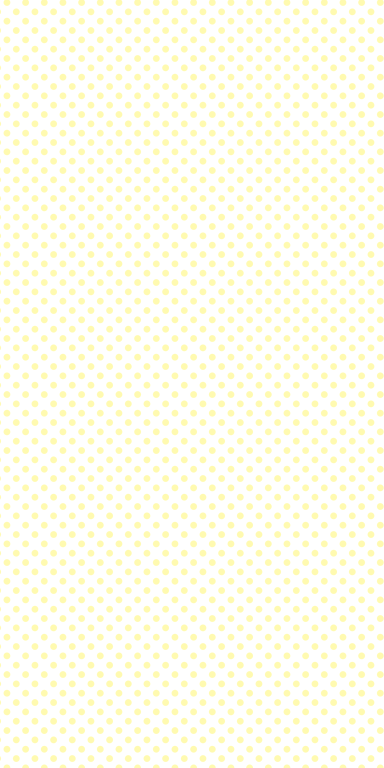
Reproduce this pattern procedurally as a WebGL 2 fragment shader.

```glsl
#version 300 es
precision highp float;
// Small pale yellow polka dots in a staggered grid on white.

uniform vec2 u_resolution;
out vec4 fragColor;

// Distance from p to the nearest point of the unit grid.
float gridDistance(vec2 p) {
    return length(fract(p + 0.5) - 0.5);
}

void main() {
    const float dotsAcross = 20.57;
    const vec3 paper = vec3(1.0);
    const vec3 paleYellow = vec3(1.0, 0.98, 0.69);

    // Measure from the upper left, in units of one repeat.
    vec2 fromTop = vec2(gl_FragCoord.x, u_resolution.y - gl_FragCoord.y);
    vec2 cell = fromTop / u_resolution.x * dotsAcross - vec2(0.372, 0.134);

    // Two grids, the second shifted by half a repeat both ways.
    float dotEdge = min(gridDistance(cell), gridDistance(cell + 0.5)) - 0.18;

    // Smooth the rim over about one pixel.
    float pixel = dotsAcross / u_resolution.x;
    float coverage = 1.0 - smoothstep(-0.7 * pixel, 0.7 * pixel, dotEdge);

    fragColor = vec4(mix(paper, paleYellow, coverage), 1.0);
}
```
